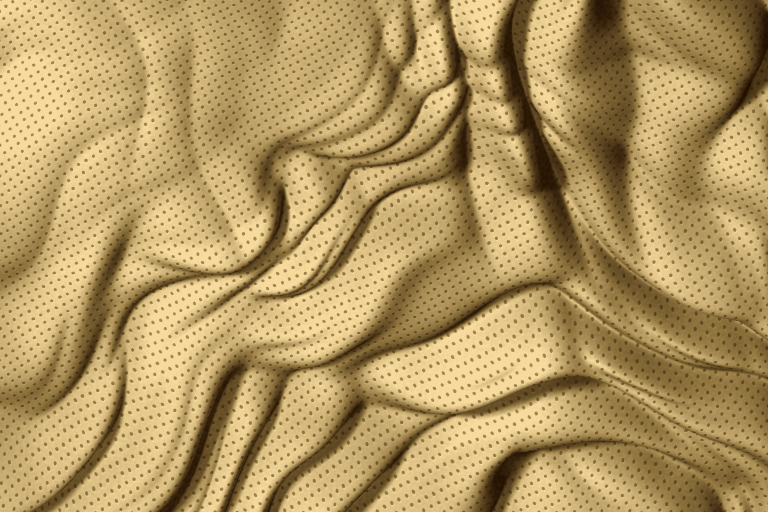
A Shadertoy shader for this texture:

```glsl
// Draped sheet of perforated tan suede, gathered into overlapping folds and lit from the upper left.

const vec3 UMBER = vec3(0.13, 0.06, 0.0);
const vec3 KHAKI = vec3(0.55, 0.445, 0.235);
const vec3 CREAM = vec3(0.95, 0.84, 0.60);
const vec3 LIGHT = vec3(-0.56, 0.42, 0.70);
const vec2 LEAN = vec2(0.24, -0.72);   // shift of a raised point in the slanted view
const float HIGHEST = 0.21;
const float LOWEST = -0.07;
const float HOLE_PITCH = 0.0225;
const float HOLE_RADIUS = 0.0030;

float hash(vec2 c) {
    vec3 q = fract(c.xyx * 0.1031);
    q += dot(q, q.yzx + 33.33);
    return fract((q.x + q.y) * q.z);
}

float cornerSlope(vec2 cell, vec2 offset) {
    float angle = 6.2832 * hash(cell);
    return dot(vec2(cos(angle), sin(angle)), offset);
}

// Signed gradient noise
float noise(vec2 p) {
    vec2 i = floor(p), f = p - i;
    vec2 u = f * f * f * (f * (f * 6.0 - 15.0) + 10.0);
    vec2 x = vec2(1.0, 0.0);
    float bottom = mix(cornerSlope(i, f), cornerSlope(i + x, f - x), u.x);
    float top = mix(cornerSlope(i + x.yx, f - x.yx), cornerSlope(i + 1.0, f - 1.0), u.x);
    return mix(bottom, top, u.y);
}

// Tube-like ridges separated by narrow creases
float tubes(vec2 p, float rounding) {
    float n = noise(p);
    return 1.0 - exp(-2.6 * sqrt(n * n + rounding));
}

// Cloth height: hanging folds above, spreading folds below, calm waves at the upper left
float drape(vec2 p) {
    vec2 w = p + 0.18 * vec2(noise(p * 2.6 + 3.7), noise(p * 2.6 + 17.3));
    float side = w.x - 1.0;
    float across = w.y + 0.75 * sqrt(side * side + 0.02);
    float calm = smoothstep(0.0, 0.25, w.y - 0.25 - 0.8 * w.x);
    float upper = smoothstep(0.54, 0.74, w.y + 0.1 * side);
    float spreading = tubes(vec2(across * 4.8, w.x * 1.9) + 41.0, 0.0025);
    float hanging = tubes(vec2(w.x * 5.4 + w.y * 1.2, w.y * 1.9) + 73.0, 0.0025);
    float minor = tubes(vec2(across * 7.0, w.x * 4.0 - w.y) + 57.0, 0.008);
    float swell = noise(vec2(w.x, w.y * 3.4 + w.x) + 9.0);
    float folds = 0.16 * mix(spreading, hanging, upper) + 0.05 * minor;
    return mix(folds, 0.05 + 0.12 * folds, calm) + (0.06 + 0.025 * calm) * swell;
}

// Topmost sheet point seen at p; xy is the place on the sheet, z its height
vec3 visiblePoint(vec2 p) {
    float stride = (HIGHEST - LOWEST) / 18.0;
    float z = HIGHEST;
    for (int i = 0; i < 18; i++) {
        if (drape(p - LEAN * z) > z) break;
        z -= stride;
    }
    float low = z, high = z + stride;
    for (int i = 0; i < 5; i++) {
        float middle = 0.5 * (low + high);
        if (drape(p - LEAN * middle) > middle) low = middle;
        else high = middle;
    }
    z = 0.5 * (low + high);
    return vec3(p - LEAN * z, z);
}

vec3 surfaceNormal(vec2 p, float e) {
    float h = drape(p);
    float dx = drape(p + vec2(e, 0.0)) - h;
    float dy = drape(p + vec2(0.0, e)) - h;
    return normalize(vec3(-dx, -dy, e));
}

// Soft shadow thrown by neighbouring folds
float castShadow(vec3 point, vec2 toLight, float rise) {
    float cover = 0.0;
    for (int i = 1; i <= 8; i++) {
        float t = 0.019 * float(i);
        float excess = drape(point.xy + toLight * t) - point.z - rise * t;
        cover = max(cover, excess / (0.008 + 0.20 * t));
    }
    return smoothstep(0.0, 1.0, cover);
}

// Staggered rows of round punched holes
float holes(vec2 uv, float radius, float blur) {
    vec2 q = uv / HOLE_PITCH;
    float d = min(length(fract(q) - 0.5), length(fract(q + 0.5) - 0.5));
    return 1.0 - smoothstep(radius - blur, radius + blur, d * HOLE_PITCH);
}

vec3 suedeColor(float tone) {
    vec3 shade = mix(UMBER, KHAKI, clamp(tone * 2.0, 0.0, 1.0));
    return mix(shade, CREAM, clamp(tone * 2.0 - 1.0, 0.0, 1.05));
}

vec3 cloth(vec2 p, float pixel) {
    // Light, shadow and darkening inside the creases
    vec3 point = visiblePoint(p);
    float diffuse = max(dot(surfaceNormal(point.xy, 0.004), normalize(LIGHT)), 0.0);
    float shadow = castShadow(point, normalize(LIGHT.xy), 0.62);
    float cavity = smoothstep(-0.03, 0.06, point.z);
    float tone = 0.22 + 0.80 * diffuse;
    tone *= (1.0 - 0.62 * shadow) * mix(0.70, 1.0, cavity);
    tone *= 1.0 + 0.22 * noise(p * 1.9 + 31.0);
    tone += 0.13 * (0.5 - p.x / 1.5) + 0.04 * (p.y - 0.5);
    tone = pow(max(tone, 0.0), 1.15);

    // Suede nap
    tone += 0.04 * noise(p * 14.0) + 0.05 * noise(p * 140.0);

    // Perforations, partly following the tilt of the sheet, with a faint lit lip
    vec2 uv = point.xy + 0.6 * LEAN * point.z;
    uv = mat2(0.97, 0.24, -0.24, 0.97) * uv;
    uv += 0.03 * vec2(noise(uv * 2.5 + 5.0), noise(uv * 2.5 + 29.0));
    uv += 0.002 * vec2(noise(uv * 45.0), noise(uv * 45.0 + 11.0));
    float blur = max(0.0008, 0.4 * pixel);
    float hole = holes(uv, HOLE_RADIUS, blur);
    float lip = holes(uv + vec2(-0.0016, 0.0024), HOLE_RADIUS, blur);
    return suedeColor(tone * (1.0 + 0.06 * lip * (1.0 - hole) - 0.42 * hole));
}

void mainImage(out vec4 fragColor, in vec2 fragCoord) {
    float pixel = 1.0 / iResolution.y;
    vec2 jitter = vec2(0.25, 0.2);
    vec3 first = cloth((fragCoord + jitter) * pixel, pixel);
    vec3 second = cloth((fragCoord - jitter) * pixel, pixel);
    fragColor = vec4(0.5 * (first + second), 1.0);
}
```
